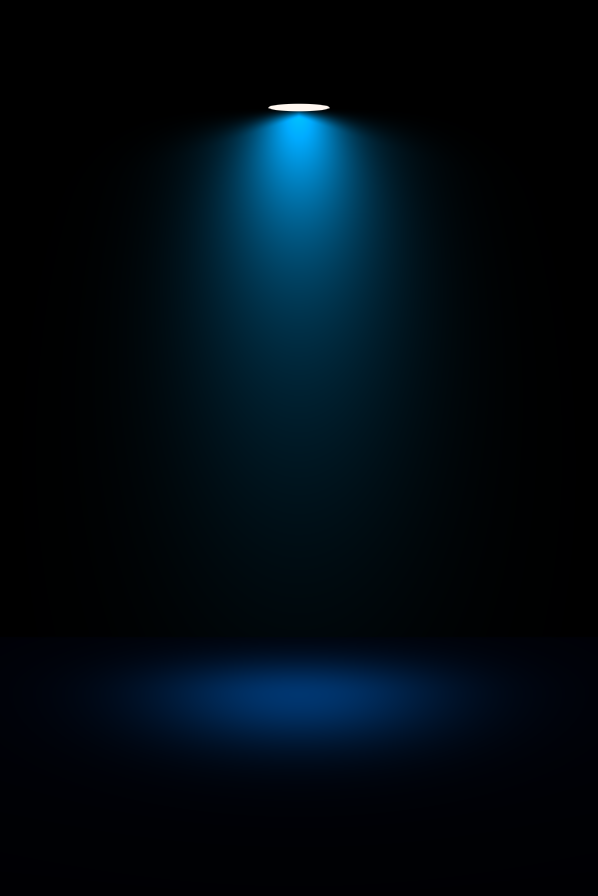
This background is drawn by a Shadertoy shader. Its source:

```glsl
// A ceiling lamp throws a blue beam through a dark room onto a glossy floor.
// The beam is two bell-shaped lobes that widen with depth; the floor light is
// a pair of flattened glows, and the lamp is a smooth-edged ellipse.

const float LAMP_Y = 0.880;
const float HORIZON_Y = 0.289;
const vec2 LAMP_RADII = vec2(0.034, 0.0042);
const vec2 POOL_CENTER = vec2(0.0, 0.225);

const vec3 BEAM_COLOR = vec3(0.0, 0.67, 1.0);
const vec3 POOL_COLOR = vec3(0.0, 0.19, 0.37);
const vec3 HALO_COLOR = vec3(0.0, 0.018, 0.045);
const vec3 FLOOR_COLOR = vec3(0.0, 0.003, 0.024);
const vec3 LAMP_COLOR = vec3(1.0, 0.97, 0.94);

float bell(float x, float width) {
    float t = x / width;
    return exp(-0.5 * t * t);
}

// Elliptical glow with separate upward and downward spreads.
float poolGlow(vec2 offset, float width, float rise, float fall) {
    float spread = offset.y > 0.0 ? rise : fall;
    return bell(offset.x, width) * bell(offset.y, spread);
}

// Light in the air at a side offset and a depth below the lamp.
float beamLight(float side, float depth) {
    float d = max(depth, 0.0);
    float root = sqrt(d);
    float core = 0.86 * exp(-pow(d / 0.12, 1.3)) * bell(side, 0.012 + 0.12 * root);
    float haze = 0.30 * bell(d, 0.297) * bell(side, 0.060 + 0.075 * root);
    float onset = smoothstep(0.0, 0.012 + 0.35 * abs(side), depth);
    return (core + haze) * onset;
}

vec3 floorLight(vec2 p) {
    vec2 offset = p - POOL_CENTER;
    vec3 base = FLOOR_COLOR * mix(0.55, 1.0, smoothstep(0.0, HORIZON_Y, p.y));
    return base
        + POOL_COLOR * poolGlow(offset, 0.112, 0.027, 0.040)
        + HALO_COLOR * poolGlow(offset, 0.180, 0.050, 0.075);
}

// Antialiased coverage of an axis-aligned ellipse.
float ellipseMask(vec2 offset, vec2 radii) {
    float k = length(offset / radii);
    return clamp((1.0 - k) / max(fwidth(k), 1e-4) + 0.5, 0.0, 1.0);
}

void mainImage(out vec4 fragColor, in vec2 fragCoord) {
    // Height is one unit, with x measured from the centre line.
    vec2 p = vec2(fragCoord.x - 0.5 * iResolution.x, fragCoord.y) / iResolution.y;
    float pixel = 1.0 / iResolution.y;

    // Wall and floor meet at the horizon.
    vec3 wall = BEAM_COLOR * beamLight(p.x, LAMP_Y - p.y);
    float wallMask = smoothstep(-pixel, pixel, p.y - HORIZON_Y);
    vec3 color = mix(floorLight(p), wall, wallMask);

    // Lamp disc seen nearly edge on.
    float lamp = ellipseMask(p - vec2(0.0, LAMP_Y), LAMP_RADII);
    color = mix(color, LAMP_COLOR, lamp);

    fragColor = vec4(clamp(color, 0.0, 1.0), 1.0);
}
```
